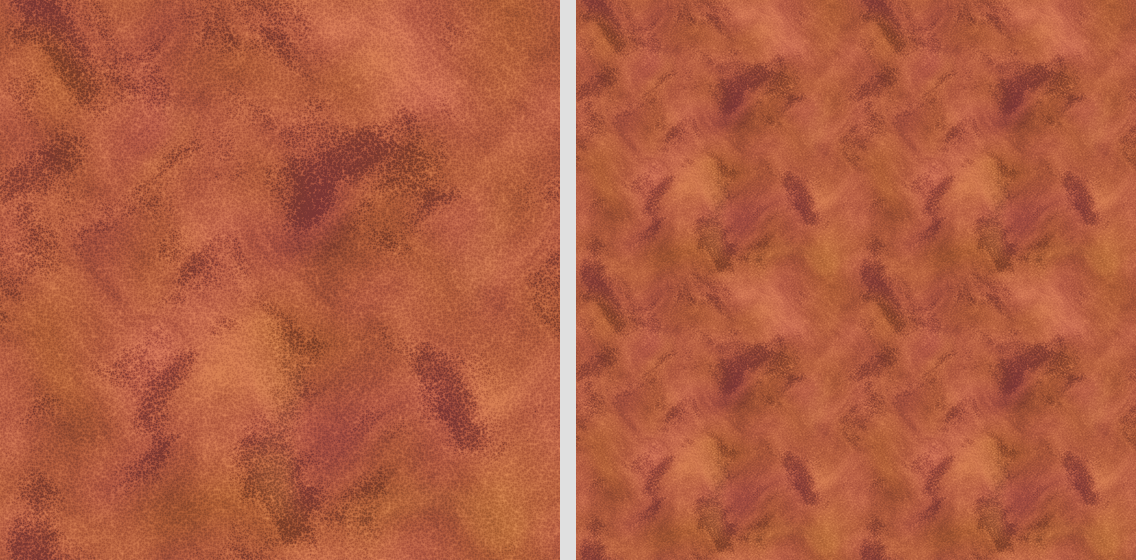
Left, the tile; right, the same tile 2 across and 2 down.
This texture is drawn by a three.js fragment shader. Its source:

```glsl
// Weathered terracotta plaster: cloudy rust tones, umber stains, brushed streaks and fine pits.
varying vec2 vUv;

const float TAU = 6.2831853;

vec2 hash2(vec2 p) {
  vec3 q = fract(p.xyx * vec3(0.1031, 0.1030, 0.0973));
  q += dot(q, q.yzx + 33.33);
  return fract((q.xx + q.yz) * q.zy);
}

// Slope of the wrapped lattice corner, projected on the offset from it
float cornerSlope(vec2 corner, vec2 offset, vec2 cells, float seed) {
  float angle = TAU * hash2(mod(corner, cells) + seed).x;
  return dot(vec2(cos(angle), sin(angle)), offset);
}

// Gradient noise around zero that repeats after a whole number of cells
float noise(vec2 uv, vec2 cells, float seed) {
  vec2 p = uv * cells;
  vec2 i = floor(p);
  vec2 f = p - i;
  vec2 w = f * f * f * (f * (f * 6.0 - 15.0) + 10.0);
  vec2 e = vec2(1.0, 0.0);
  float low = mix(cornerSlope(i, f, cells, seed),
                  cornerSlope(i + e.xy, f - e.xy, cells, seed), w.x);
  float high = mix(cornerSlope(i + e.yx, f - e.yx, cells, seed),
                   cornerSlope(i + e.xx, f - e.xx, cells, seed), w.x);
  return mix(low, high, w.y);
}

float layeredNoise(vec2 uv, float cells, float seed) {
  float sum = 0.0;
  float gain = 1.0;
  for (int octave = 0; octave < 6; octave++) {
    sum += gain * noise(uv, vec2(cells), seed);
    uv += vec2(0.37, 0.61);
    cells *= 2.0;
    seed += 17.0;
    gain *= 0.6;
  }
  return sum;
}

// Wrapped cellular noise: distance to the nearest pit, in cells
float pitDistance(vec2 uv, float cells, float seed) {
  vec2 p = uv * cells;
  vec2 i = floor(p);
  vec2 f = p - i;
  float nearest = 4.0;
  for (int y = -1; y <= 1; y++) {
    for (int x = -1; x <= 1; x++) {
      vec2 cell = vec2(float(x), float(y));
      vec2 toPit = cell + hash2(mod(i + cell, cells) + seed) - f;
      nearest = min(nearest, dot(toPit, toPit));
    }
  }
  return sqrt(nearest);
}

void main() {
  // Layered sines bend the clouds
  vec2 uv = vUv;
  uv += 0.022 * sin(TAU * (vUv.yx * vec2(2.0, 3.0) + vec2(0.1, 0.6)));
  uv += 0.010 * sin(TAU * (vUv.yx * 5.0 + vUv * vec2(3.0, -4.0)));

  // Fine pitted grain
  float grain = 0.6 * (pitDistance(vUv, 150.0, 5.0) - 0.43)
              + 0.8 * (pitDistance(vUv, 256.0, 71.0) - 0.43);

  // Broad clouds and ragged dark stains
  float clouds = layeredNoise(uv, 4.0, 3.0);
  float stain = smoothstep(0.08, 0.6, layeredNoise(uv, 5.0, 140.0) - 0.25 * grain);

  // Brushed streaks along either diagonal
  vec2 diagonal = vec2(uv.x + uv.y, uv.y - uv.x);
  float rising = noise(diagonal, vec2(12.0, 46.0), 211.0);
  float falling = noise(diagonal, vec2(46.0, 12.0), 233.0);
  float lean = smoothstep(-0.2, 0.2, noise(uv, vec2(3.0), 251.0));
  float streaks = mix(rising, falling, lean);

  float tone = 0.57 + 0.42 * clouds - 0.38 * stain + 0.13 * streaks
             + grain * (0.5 + 0.3 * stain);

  // Umber to rust to pale clay
  vec3 color = mix(vec3(0.48, 0.225, 0.18), vec3(0.69, 0.348, 0.238),
                   clamp(tone * 2.0, 0.0, 1.0));
  color = mix(color, vec3(0.85, 0.50, 0.335), clamp(tone * 2.0 - 1.0, 0.0, 1.0));

  // Rosy and orange drift, with rare ochre glints
  color += vec3(0.01, -0.025, 0.055) * noise(uv, vec2(6.0), 277.0);
  float ochre = smoothstep(0.25, 0.65, noise(uv, vec2(5.0), 301.0) + 0.2 * clouds);
  color = mix(color, vec3(0.79, 0.50, 0.27) + 0.15 * grain, 0.4 * ochre);

  gl_FragColor = vec4(color, 1.0);
}
```
